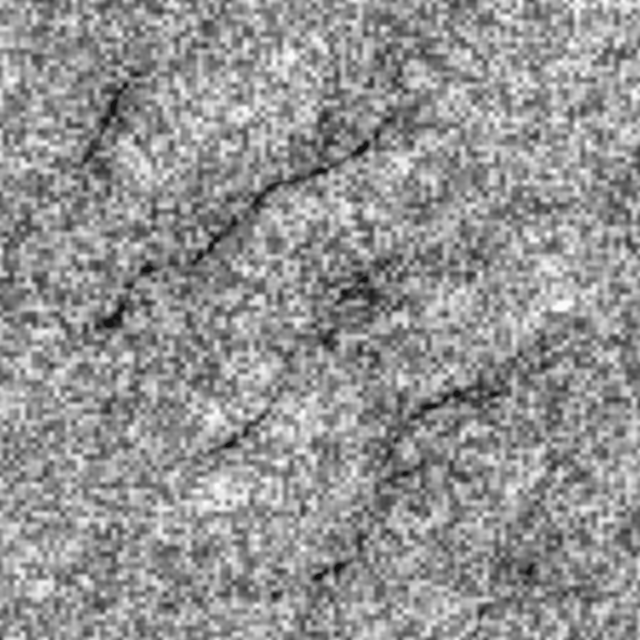
Give the GLSL for this texture, as a Shadertoy shader.

```glsl
// Grey, grainy stone crossed by thin dark diagonal veins.
// Layers of value noise make the grain and soft blotches; a loop lays
// wavy paired strands along one slanted axis and darkens them in patches.

const float BASE_GREY = 0.598;
const float FINE_CELLS = 112.0;
const float COARSE_CELLS = 62.0;
const float VEIN_ANGLE = 0.70;
const int VEIN_COUNT = 5;

// Integer hash of a lattice cell, from 0 to 1
float hash(vec2 cell) {
    uvec2 q = uvec2(ivec2(cell)) * uvec2(40503u, 60493u);
    uint h = q.x ^ (q.y + (q.x << 7));
    h = (h ^ (h >> 15)) * 739391u;
    h = (h ^ (h >> 13)) * 977281u;
    h ^= h >> 16;
    return float(h & 65535u) / 65535.0;
}

// Smooth value noise centred on zero
float noise(vec2 p) {
    vec2 cell = floor(p);
    vec2 f = fract(p);
    f = f * f * (3.0 - 2.0 * f);
    float low = mix(hash(cell), hash(cell + vec2(1, 0)), f.x);
    float high = mix(hash(cell + vec2(0, 1)), hash(cell + vec2(1, 1)), f.x);
    return mix(low, high, f.y) - 0.5;
}

vec2 rotate(vec2 p, float angle) {
    float c = cos(angle), s = sin(angle);
    return vec2(c * p.x + s * p.y, c * p.y - s * p.x);
}

float bell(float x, float width) {
    return exp(-x * x / (width * width));
}

// Darkness of one wavy strand; x runs along the vein, y across it
float strand(vec2 p, float middle, float halfLength, float seed) {
    float bend = 0.10 * noise(vec2(p.x * 4.0, seed))
               + 0.035 * noise(vec2(p.x * 13.0, seed + 31.0));
    float across = p.y - bend;
    float ends = 1.0 - smoothstep(halfLength - 0.08, halfLength + 0.03, abs(p.x - middle));
    float patches = smoothstep(-0.35, 0.2, noise(vec2(p.x * 17.0, seed + 67.0)));
    float line = 0.27 * patches * bell(across, 0.0065);
    float halo = 0.06 * bell(across, 0.03);
    return ends * (line + halo);
}

// Evenly spaced veins, longest in the middle, each with a shorter twin
float veins(vec2 p) {
    float dark = 0.0;
    for (int i = 0; i < VEIN_COUNT; i++) {
        float k = float(i);
        float seed = 7.0 * k + 3.0;
        float halfLength = 0.44 - 0.08 * (k - 2.0) * (k - 2.0);
        float middle = 0.75 + 0.24 * (hash(vec2(seed, 5.0)) - 0.5);
        vec2 local = p - vec2(0.0, 0.24 * k - 0.44);
        dark += strand(local, middle, halfLength, seed);
        local.y += 0.035;
        dark += 0.8 * strand(local, middle + 0.08, 0.6 * halfLength, seed + 2.0);
    }
    return dark;
}

void mainImage(out vec4 fragColor, in vec2 fragCoord) {
    vec2 uv = fragCoord / iResolution.y;
    vec2 slanted = rotate(uv, VEIN_ANGLE);

    // Crisp grains over larger clumps
    float grain = 0.52 * noise(uv * FINE_CELLS)
                + 0.30 * noise(rotate(uv, 0.5) * COARSE_CELLS + 200.0);

    // Broad light and dark areas, drawn out along the veins
    float blotches = 0.15 * noise(slanted * vec2(4.0, 7.0) + 40.0)
                   + 0.09 * noise(slanted * vec2(13.0, 18.0) + 90.0);

    // Grains jitter the veins so that their edges look ragged
    vec2 ragged = slanted + 0.006 * vec2(noise(uv * 90.0 + 300.0), noise(uv * 90.0 + 400.0));
    float grey = BASE_GREY + grain + blotches - veins(ragged);

    fragColor = vec4(vec3(clamp(grey, 0.08, 0.98)), 1.0);
}
```
